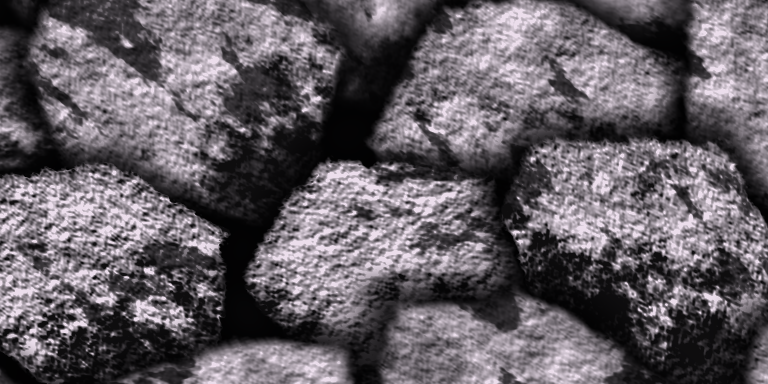
Write a WebGL 1 fragment shader that draws this texture.

```glsl
precision highp float;
uniform vec2 u_resolution;

float hash(vec2 p) {
  vec3 q = fract(p.xyx * 0.1031);
  q += dot(q, q.yzx + 33.33);
  return fract((q.x + q.y) * q.z);
}

float noise(vec2 p) {
  vec2 cell = floor(p), f = fract(p);
  f = f * f * (3.0 - 2.0 * f);
  return mix(mix(hash(cell), hash(cell + vec2(1, 0)), f.x),
             mix(hash(cell + vec2(0, 1)), hash(cell + vec2(1, 1)), f.x), f.y);
}

// Signed layered noise; low detail gives a soft, unfocused surface
float roughness(vec2 p, float detail) {
  float sum = 0.0, amp = 0.5;
  for (int i = 0; i < 5; i++) {
    sum += amp * (noise(p) - 0.5);
    amp *= detail;
    p = mat2(1.6, 1.2, -1.2, 1.6) * p + 3.7;
  }
  return sum;
}

float smoothMax(float a, float b, float k) {
  float h = max(k - abs(a - b), 0.0) / k;
  return max(a, b) + h * h * k * 0.25;
}

// Blunt irregular polygon of about unit radius
float rockDistance(vec2 q, float seed) {
  float d = -1.0;
  for (int k = 0; k < 6; k++) {
    vec2 key = vec2(float(k) + 2.0, seed);
    float angle = (float(k) + 0.7 * hash(key)) * 1.0472;
    float reach = 0.7 + 0.27 * hash(key + 40.0);
    d = smoothMax(d, dot(q, vec2(cos(angle), sin(angle))) - reach, 0.12);
  }
  return d;
}

mat2 rotation(float a) {
  return mat2(cos(a), -sin(a), sin(a), cos(a));
}

// Grey value of the broken mineral surface
float rockTone(vec2 p, vec2 q, float d, float seed, float height, float above, float detail) {
  float lean = hash(vec2(seed, 71.0)) - 0.5;
  float lit = smoothstep(-0.35, 0.2, q.y * 0.9 - q.x * (0.35 + lean) + 0.28 + 0.3 * lean + 1.3 * height);
  float tone = 0.62 * mix(0.22, 1.0, lit) * mix(0.75, 1.0, smoothstep(0.0, 0.14, -d));
  float relief = 1.5 * (height - above) + 0.5 * height;
  tone += relief * mix(0.5, 1.1, lit);

  // Dark pits and fissures, then bright glints
  float fissure = roughness(p * vec2(5.0, 10.0) + seed * 5.3, 0.65);
  tone *= 1.0 - 0.7 * smoothstep(0.08, 0.2, fissure);
  tone += 0.2 * lit * smoothstep(0.18, 0.36, relief) * detail;
  return clamp(tone, 0.05, 0.92);
}

void main() {
  vec2 p = gl_FragCoord.xy / u_resolution.y;
  float tone = 0.065 + 0.03 * noise(p * 5.0);

  // Rows of stones from back to front
  for (int i = 0; i < 16; i++) {
    float seed = float(i) + 3.0;
    float row = floor(float(i) / 4.0);
    float column = mod(float(i), 4.0);
    vec2 jitter = vec2(hash(vec2(seed, 11.0)), hash(vec2(seed, 23.0))) - 0.5;
    vec2 center = vec2(column * 0.8 + 0.2 - 0.4 * mod(row, 2.0), 1.14 - row * 0.43);
    center += jitter * vec2(0.2, 0.14);

    // Stones and their grain mostly slope down to the right
    float size = 0.35 + 0.1 * hash(vec2(seed, 37.0));
    mat2 turn = rotation(1.3 * hash(vec2(seed, 53.0)) - 1.1);
    vec2 local = turn * (p - center);
    vec2 q = local / (size * vec2(1.2, 0.92));
    float d = rockDistance(q, seed);

    // Deep shade in the crevices behind each stone
    tone *= mix(0.12, 1.0, smoothstep(-0.02, 0.3, d));

    if (d < 0.15) {
      float focus = 1.0 - 0.3 * abs(row - 2.0) - 0.15 * hash(vec2(seed, 61.0));
      float detail = mix(0.42, 0.83, focus);
      vec2 stretch = vec2(8.0, 11.0);
      float height = roughness(local * stretch + seed * 17.0, detail);
      vec2 towardLight = turn * vec2(-0.005, 0.008);
      float above = roughness((local + towardLight) * stretch + seed * 17.0, detail);

      d += 0.13 * height;
      float edge = mix(0.07, 0.012, focus);
      float surface = rockTone(local, (p - center) / size, d, seed, height, above, detail);
      tone = mix(tone, surface, smoothstep(edge, -edge, d));
    }
  }

  vec3 violetGrey = vec3(1.0, 0.945, 1.0);
  gl_FragColor = vec4(tone * violetGrey + vec3(0.004, 0.003, 0.006), 1.0);
}
```
